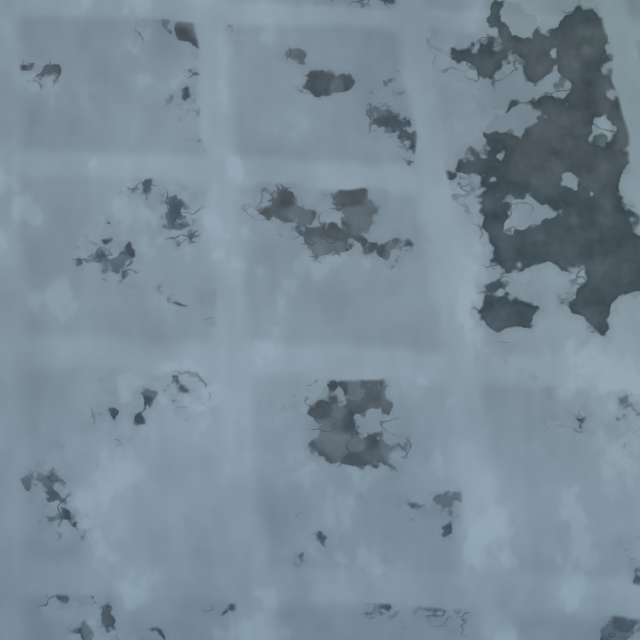
Write a three.js fragment shader that draws this texture.

```glsl
varying vec2 vUv;

#define COLUMN_WIDTH 0.315
#define COLUMN_SPREAD 0.07
#define ROW_COUNT 4.35
#define ROW_SQUASH 0.33
#define JOINT_HALF 0.07
#define SPOTS 6
#define SPOT_SIZE 0.04
#define WORN_CENTER vec2(0.855, 0.73)
#define WORN_RADIUS vec2(0.15, 0.25)
#define FROST vec3(0.56, 0.63, 0.68)
#define SHADE vec3(0.43, 0.49, 0.54)
#define STONE vec3(0.26, 0.31, 0.35)

float hash(vec2 p) {
  return fract(sin(dot(p, vec2(127.1, 311.7))) * 43758.5453);
}

float noise(vec2 p) {
  vec2 i = floor(p), f = fract(p);
  f = f * f * (3.0 - 2.0 * f);
  return mix(mix(hash(i), hash(i + vec2(1.0, 0.0)), f.x),
             mix(hash(i + vec2(0.0, 1.0)), hash(i + vec2(1.0, 1.0)), f.x), f.y);
}

float fbm(vec2 p) {
  float sum = 0.0, amp = 0.533;
  for (int i = 0; i < 4; i++) {
    sum += amp * noise(p);
    p = mat2(1.6, 1.2, -1.2, 1.6) * p + 7.3;
    amp *= 0.5;
  }
  return sum;
}

// Slabs widen and lengthen towards the viewer
vec2 slabGrid(vec2 p) {
  float down = 1.0 - p.y;
  float depth = down - 0.02 - 0.04 * (p.x - 0.4);
  return vec2((p.x - 0.01) / (COLUMN_WIDTH + COLUMN_SPREAD * down),
              ROW_COUNT * depth / (1.0 + ROW_SQUASH * depth));
}

// Small bare spots, positive inside, gathered near the far and right edges
float spotField(vec2 id, vec2 f, vec2 warp) {
  float field = -1.0;
  for (int i = 0; i < SPOTS; i++) {
    vec2 seed = id + float(i) * vec2(17.3, 9.1);
    float a = hash(seed), b = hash(seed + 3.7), size = hash(seed + 8.2);
    vec2 center = vec2(mix(0.1, 0.95, sqrt(a)), mix(0.08, 0.9, b * sqrt(b)));
    vec2 d = (f - center) * vec2(0.34, 0.28) + warp;
    d *= mix(vec2(0.75, 1.4), vec2(1.4, 0.7), hash(seed + 5.9));
    field = max(field, 0.005 + SPOT_SIZE * size * size - length(d));
  }
  return field;
}

void main() {
  vec2 p = vUv;
  vec2 wobble = vec2(noise(p * 24.0), noise(p * 24.0 + 31.0)) - 0.5;
  vec2 grid = slabGrid(p + 0.012 * wobble);
  vec2 id = floor(grid), f = fract(grid);

  // Packed frost along the joints
  vec2 edge = min(f, 1.0 - f);
  vec2 inside = smoothstep(vec2(JOINT_HALF - 0.012), vec2(JOINT_HALF + 0.012), edge);
  vec2 soft = smoothstep(vec2(JOINT_HALF - 0.035), vec2(JOINT_HALF + 0.045), edge);
  float joint = 1.0 - soft.x * soft.y;

  // Mottled film with downward smears
  float cloud = fbm(p * 5.0 + 4.0);
  float blotch = fbm(p * vec2(19.0, 15.0) + 12.0);
  float smear = noise(p * vec2(75.0, 16.0));
  float tone = 0.53 + 0.24 * joint + 0.8 * (cloud - 0.5)
             + 0.5 * (blotch - 0.5) + 0.1 * (smear - 0.5);
  tone += 0.2 * (hash(id + 2.4) - 0.5) * (1.0 - joint);
  tone += 0.2 * smoothstep(0.62, 0.76, blotch);
  tone -= 0.14 * smoothstep(0.3, 0.0, p.y);
  vec3 color = mix(SHADE, FROST, clamp(tone, 0.0, 1.15));

  // Bare stone: torn spots and one large worn area leaning right
  float tear = fbm(p * 36.0 + 3.0) - 0.5;
  vec2 warp = 0.09 * (vec2(fbm(p * 24.0), fbm(p * 24.0 + 50.0)) - 0.5);
  float slab = inside.x * inside.y;
  float spots = spotField(id, f, warp) + 0.045 * tear;
  float ragged = fbm(p * 14.0 + 2.0) - 0.5;
  vec2 toWorn = p - WORN_CENTER + warp * 0.5;
  toWorn.x += 0.22 * toWorn.y;
  float worn = 0.88 - length(toWorn / WORN_RADIUS) + 2.1 * ragged + 0.5 * tear;
  float spotMask = smoothstep(-0.005, 0.006, spots) * slab;
  float wornMask = smoothstep(-0.05, 0.07, worn) * inside.x;
  spotMask *= mix(0.6, 1.0, smoothstep(0.3, 0.55, noise(p * 36.0 + 9.0)));

  // Pale crumbs of frost left on the stone
  float crumbs = smoothstep(0.6, 0.67, fbm(p * 21.0 + 70.0));
  float bare = max(spotMask, wornMask) * (1.0 - 0.85 * crumbs);

  // Grey halo with thin dark creases around the bare stone
  float halo = max(smoothstep(-0.03, 0.0, spots) * slab,
                   smoothstep(-0.4, 0.0, worn) * inside.x);
  float crease = 1.0 - smoothstep(0.0, 0.035, abs(fbm(p * vec2(17.0, 23.0) + 40.0) - 0.5));
  color = mix(color, SHADE, 0.35 * halo);
  color = mix(color, STONE, 0.6 * halo * crease * smoothstep(0.4, 0.65, noise(p * 17.0)));
  color += 0.035 * crumbs * halo;

  // Stone grain, darker at the broken rim
  float rim = wornMask * (1.0 - smoothstep(0.05, 0.25, worn));
  vec3 stone = STONE + 0.15 * (fbm(p * 38.0) - 0.45) - 0.025 * rim;
  stone += vec3(0.025, 0.012, 0.0) * hash(id + 6.1);
  color = mix(color, stone, 0.96 * bare);

  // Cool near side, greener far right
  color += vec3(-0.012, 0.0, 0.008) * smoothstep(0.5, 0.0, p.y);
  color += vec3(0.0, 0.006, -0.014) * smoothstep(0.6, 1.0, p.x) * p.y;
  gl_FragColor = vec4(color, 1.0);
}
```
